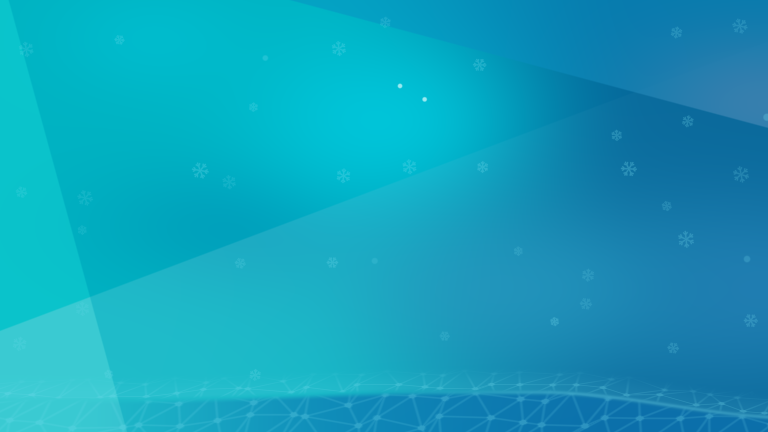
A Shadertoy shader for this background:

```glsl
// Teal to blue backdrop with crossing translucent panes, faint snowflakes and a mesh of waves.
#define TEAL vec3(0.00, 0.70, 0.76)
#define OCEAN vec3(0.02, 0.40, 0.60)
#define CYAN vec3(0.00, 0.78, 0.86)
#define SHADE vec3(0.00, 0.60, 0.72)
#define HAZE vec3(0.12, 0.58, 0.74)
#define MINT vec3(0.18, 1.00, 0.92)
#define WATER vec3(0.04, 0.44, 0.69)
#define FOAM vec3(0.45, 0.86, 0.93)
#define FLAKE_CELL 0.165
#define FLAKE_ALPHA 0.30
#define MESH_ALPHA 0.32

vec2 hash22(vec2 p) {
    vec3 q = fract(p.xyx * vec3(0.1031, 0.1030, 0.0973));
    q += dot(q, q.yzx + 33.33);
    return fract((q.xx + q.yz) * q.zy);
}

float glow(vec2 p, vec2 center, vec2 radius) {
    vec2 q = (p - center) / radius;
    return exp(-dot(q, q));
}

// Coverage of the half plane to the left of the direction a to b
float pane(vec2 p, vec2 a, vec2 b, float px) {
    vec2 d = normalize(b - a), q = p - a;
    return smoothstep(-px, px, d.x * q.y - d.y * q.x);
}

float segment(vec2 p, vec2 a, vec2 b) {
    vec2 q = p - a, d = b - a;
    return length(q - d * clamp(dot(q, d) / dot(d, d), 0.0, 1.0));
}

// Six-armed stars and small dots, one per occupied grid cell
float snow(vec2 p, float px) {
    vec2 cell = floor(p / FLAKE_CELL);
    vec2 rnd = hash22(cell + 7.0), kind = hash22(cell + 61.0);
    vec2 q = p - (cell + 0.15 + 0.7 * rnd) * FLAKE_CELL;
    float size = mix(0.006, 0.018, kind.x), r = length(q);
    float sector = 1.0472;
    float angle = mod(atan(q.y, q.x) + kind.y + 0.5 * sector, sector) - 0.5 * sector;
    vec2 arm = r * vec2(cos(angle), abs(sin(angle)));
    float d = segment(arm, vec2(0.0), vec2(size, 0.0));
    d = min(d, segment(arm, vec2(0.6, 0.0) * size, vec2(0.85, 0.22) * size));
    float star = 1.0 - smoothstep(0.0, 0.0012 + px, d);
    float dot_ = 1.0 - smoothstep(size - px, size + px, r);
    return (kind.x < 0.2 ? dot_ : star) * step(kind.y, 0.72) * (0.5 + 0.5 * rnd.x);
}

vec2 node(vec2 cell) {
    return cell + 0.15 + 0.7 * hash22(cell + 23.0);
}

// Triangulated net of jittered nodes; width is in cell units
float mesh(vec2 q, float width) {
    vec2 base = floor(q);
    float line = 9.0, knot = 9.0;
    for (int j = -1; j <= 1; j++)
    for (int i = -1; i <= 1; i++) {
        vec2 cell = base + vec2(i, j), a = node(cell);
        knot = min(knot, length(q - a));
        line = min(line, segment(q, a, node(cell + vec2(1, 0))));
        line = min(line, segment(q, a, node(cell + vec2(0, 1))));
        line = min(line, segment(q, a, node(cell + vec2(1, 1))));
    }
    return 0.5 * (1.0 - smoothstep(0.0, width, line))
         + 1.0 - smoothstep(0.5 * width, 2.2 * width, knot);
}

void mainImage(out vec4 fragColor, in vec2 fragCoord) {
    vec2 p = fragCoord / iResolution.y;
    float px = 1.0 / iResolution.y;

    // Broad gradient and soft lights
    vec3 col = mix(TEAL, OCEAN, smoothstep(0.7, 1.5, p.x));
    col = mix(col, SHADE, 0.8 * glow(p, vec2(0.58, 0.48), vec2(0.34, 0.15)));
    col = mix(col, CYAN, 0.9 * glow(p, vec2(0.89, 0.72), vec2(0.32, 0.21)));
    col = mix(col, CYAN, 0.4 * glow(p, vec2(0.35, 0.91), vec2(0.22, 0.13)));

    // Lower pane
    float lower = pane(p, vec2(1.778, 0.903), vec2(0.0, 0.234), px);
    vec3 lowerCol = mix(col, HAZE, 0.8 * glow(p, vec2(1.27, 0.33), vec2(0.45, 0.21)));
    lowerCol = mix(lowerCol, vec3(0.12, 0.49, 0.70), 0.8 * glow(p, vec2(1.78, 0.33), vec2(0.28, 0.2)));
    lowerCol = mix(lowerCol, vec3(1.0), mix(0.12, 0.02, smoothstep(0.3, 1.5, p.x)));
    col = mix(col, lowerCol, lower);

    // Upper right pane, paler toward its far corner
    float upper = pane(p, vec2(0.671, 1.0), vec2(1.778, 0.704), px);
    vec3 upperCol = mix(col, vec3(0.03, 0.56, 0.76), 0.5);
    upperCol = mix(upperCol, vec3(0.26, 0.50, 0.68), 0.8 * glow(p, vec2(1.78, 0.76), vec2(0.3, 0.16)));
    col = mix(col, upperCol, upper);

    // Left wedge
    float wedge = pane(p, vec2(0.294, 0.0), vec2(0.02, 1.0), px);
    col = mix(col, mix(MINT, vec3(0.6, 1.0, 0.95), lower), 0.22 * wedge);

    // Water and its mist
    float crest = 0.074 + 0.018 * smoothstep(0.3, 1.0, p.x) - 0.06 * smoothstep(1.25, 1.85, p.x);
    float height = p.y - crest;
    float water = 1.0 - smoothstep(-0.012, 0.004, height);
    col = mix(col, WATER, 0.65 * water * smoothstep(0.1, 0.9, p.x));
    float mist = smoothstep(0.0, 0.01, height) * (1.0 - smoothstep(0.01, 0.06, height));
    col = mix(col, FOAM, 0.1 * mist);

    // Nets on and below the waves
    float near = mesh(p * vec2(13.0, 20.0), 0.03 + 20.0 * px) * water;
    float far = mesh(vec2(p.x * 16.0, height * 36.0), 0.03 + 22.0 * px) * mist;
    col = mix(col, FOAM, MESH_ALPHA * clamp(near + far, 0.0, 1.0));
    float rim = exp(-pow(height / 0.005, 2.0)) * smoothstep(0.8, 1.4, p.x);
    col = mix(col, FOAM, 0.35 * rim);

    // Snow and a pair of bright specks
    col = mix(col, FOAM, FLAKE_ALPHA * snow(p, px) * smoothstep(0.08, 0.14, p.y));
    float speck = min(length(p - vec2(0.926, 0.801)), length(p - vec2(0.983, 0.770)));
    col = mix(col, vec3(0.8, 0.97, 0.98), 0.75 * (1.0 - smoothstep(0.003, 0.005 + px, speck)));

    fragColor = vec4(col, 1.0);
}
```
